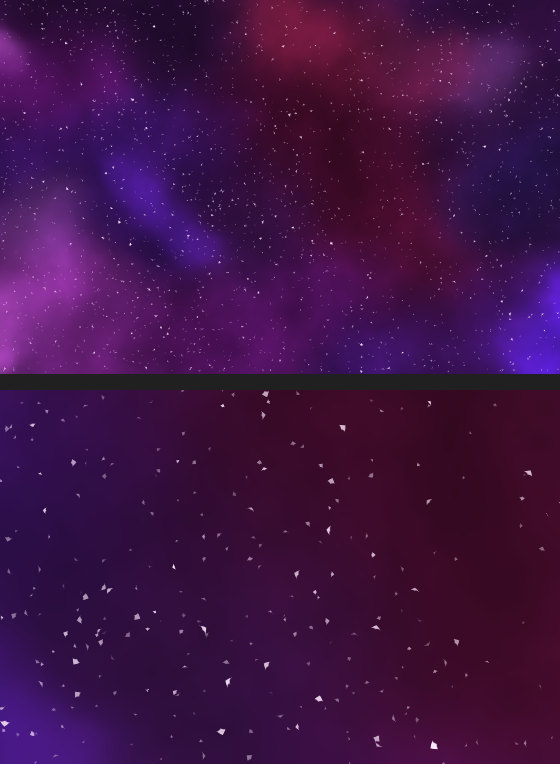
Top, the full canvas; bottom, a detail of the centre.
A Shadertoy shader for this texture:

```glsl
// A violet and crimson nebula sprinkled with small, sharp, chip-shaped stars.
// Soft capsule glows are blended by weight in a noise-warped space, shaded by
// gradient-noise clouds, then covered by several jittered grids of stars.

const vec3 GROUND   = vec3(0.19, 0.06, 0.25);
const vec3 SHADOW   = vec3(0.13, 0.045, 0.18);
const vec3 INDIGO   = vec3(0.18, 0.06, 0.34);
const vec3 NAVY     = vec3(0.15, 0.08, 0.31);
const vec3 VIOLET   = vec3(0.37, 0.13, 0.76);
const vec3 ELECTRIC = vec3(0.41, 0.14, 1.02);
const vec3 PURPLE   = vec3(0.35, 0.07, 0.40);
const vec3 ORCHID   = vec3(0.50, 0.18, 0.55);
const vec3 PINK     = vec3(0.88, 0.36, 0.96);
const vec3 MAUVE    = vec3(0.42, 0.21, 0.52);
const vec3 ROSE     = vec3(0.45, 0.13, 0.32);
const vec3 CRIMSON  = vec3(0.50, 0.11, 0.24);
const vec3 WINE     = vec3(0.30, 0.045, 0.16);
const vec3 MAROON   = vec3(0.21, 0.03, 0.12);
const vec3 STAR     = vec3(1.0, 0.92, 1.0);

const float GROUND_WEIGHT = 0.22;
const float WARP = 0.12;            // bending of the glows
const float CLOUD_SCALE = 3.6;
const float CLOUD_CONTRAST = 0.85;
const int   STAR_LAYERS = 4;
const float STAR_GRID = 21.0;       // cells per canvas height, coarsest layer
const float STAR_SIZE = 0.0036;     // half length in the coarsest layer
const float STAR_DENSITY = 0.33;

vec2 hash2(vec2 p) {
    vec3 q = fract(p.xyx * vec3(0.1031, 0.1030, 0.0973));
    q += dot(q, q.yzx + 33.33);
    return fract((q.xx + q.yz) * q.zy);
}

float gradientNoise(vec2 p) {
    vec2 i = floor(p), f = p - i;
    vec2 u = f * f * f * (f * (f * 6.0 - 15.0) + 10.0);
    vec2 e = vec2(0.0, 1.0);
    float a = dot(hash2(i + e.xx) * 2.0 - 1.0, f - e.xx);
    float b = dot(hash2(i + e.yx) * 2.0 - 1.0, f - e.yx);
    float c = dot(hash2(i + e.xy) * 2.0 - 1.0, f - e.xy);
    float d = dot(hash2(i + e.yy) * 2.0 - 1.0, f - e.yy);
    return mix(mix(a, b, u.x), mix(c, d, u.x), u.y);
}

float fbm(vec2 p) {
    float sum = 0.0, gain = 0.6;
    for (int i = 0; i < 5; i++) {
        sum += gain * gradientNoise(p);
        p = mat2(1.6, 1.2, -1.2, 1.6) * p + 17.3;
        gain *= 0.5;
    }
    return sum;
}

// Adds a colour, weighted by a Gaussian around the segment a-b
void glow(inout vec4 sum, vec2 p, vec2 a, vec2 b, float radius, vec3 colour) {
    vec2 ab = b - a;
    float t = clamp(dot(p - a, ab) / max(dot(ab, ab), 1e-5), 0.0, 1.0);
    float d = length(p - a - ab * t) / radius;
    sum += vec4(colour, 1.0) * exp(-d * d);
}

vec3 nebula(vec2 p) {
    vec2 q = p + WARP * vec2(fbm(p * 2.6 + 41.0), fbm(p * 2.6 + 73.0));
    vec4 sum = vec4(GROUND, 1.0) * GROUND_WEIGHT;
    // left side
    glow(sum, q, vec2(0.08, 0.22), vec2(0.24, 0.14), 0.15, ORCHID);
    glow(sum, q, vec2(0.28, 0.10), vec2(0.42, 0.12), 0.13, PURPLE);
    glow(sum, q, vec2(-0.02, 0.06), vec2(-0.01, 0.18), 0.055, PINK);
    glow(sum, q, vec2(0.08, 0.39), vec2(0.14, 0.44), 0.08, MAUVE * 0.8);
    glow(sum, q, vec2(0.34, 0.53), vec2(0.52, 0.34), 0.06, VIOLET);
    glow(sum, q, vec2(0.28, 0.42), vec2(0.40, 0.34), 0.08, INDIGO);
    glow(sum, q, vec2(0.05, 0.57), vec2(0.55, 0.64), 0.11, INDIGO);
    glow(sum, q, vec2(0.10, 0.76), vec2(0.20, 0.82), 0.12, PURPLE);
    glow(sum, q, vec2(0.00, 0.87), vec2(0.02, 0.87), 0.045, PINK * 0.85);
    glow(sum, q, vec2(0.22, 1.02), vec2(0.50, 0.88), 0.12, SHADOW);
    // crimson diagonal
    glow(sum, q, vec2(0.74, 0.94), vec2(0.95, 0.83), 0.10, CRIMSON);
    glow(sum, q, vec2(0.92, 0.74), vec2(1.16, 0.26), 0.16, WINE);
    glow(sum, q, vec2(0.68, 0.74), vec2(0.92, 0.46), 0.13, MAROON);
    glow(sum, q, vec2(1.05, 0.85), vec2(1.16, 0.82), 0.10, ROSE * 0.9);
    // right side and lower edge
    glow(sum, q, vec2(1.28, 0.78), vec2(1.31, 0.82), 0.07, MAUVE);
    glow(sum, q, vec2(1.20, 0.64), vec2(1.48, 0.78), 0.08, SHADOW);
    glow(sum, q, vec2(1.20, 1.00), vec2(1.50, 0.94), 0.08, GROUND);
    glow(sum, q, vec2(1.30, 0.45), vec2(1.46, 0.58), 0.13, NAVY);
    glow(sum, q, vec2(1.45, 0.06), vec2(1.52, 0.18), 0.09, ELECTRIC);
    glow(sum, q, vec2(1.00, 0.05), vec2(1.32, 0.14), 0.11, INDIGO * 1.25);
    glow(sum, q, vec2(0.62, 0.12), vec2(0.92, 0.20), 0.12, PURPLE);
    glow(sum, q, vec2(0.60, 0.30), vec2(0.72, 0.44), 0.12, GROUND);
    float cloud = fbm(p * CLOUD_SCALE + 2.0 * (q - p) + 9.0);
    return sum.rgb / sum.a * exp(CLOUD_CONTRAST * cloud);
}

// Coverage of one layer of bent, pointed, randomly turned chips
float stars(vec2 p, float grid, float size, float density, float seed) {
    vec2 cell = floor(p * grid), key = cell + seed;
    vec2 place = hash2(key), shape = hash2(key + 57.0), fate = hash2(key + 131.0);
    vec2 d = p - (cell + 0.2 + 0.6 * place) / grid;
    float angle = 6.2832 * shape.x, c = cos(angle), s = sin(angle);
    d = mat2(c, -s, s, c) * d;
    float rank = fate.y * fate.y;
    float reach = size * mix(0.5, 1.3, rank);
    d.y += 0.35 * d.x * d.x / reach;
    vec2 radii = reach * vec2(1.0, mix(0.35, 0.9, shape.y));
    float edge = (dot(abs(d) / radii, vec2(1.0)) - 1.0) * radii.y * 0.8;
    float cover = clamp(0.5 - edge * iResolution.y, 0.0, 1.0);
    return cover * step(fate.x, density) * mix(0.35, 1.0, max(rank, fract(place.x * 9.0)));
}

void mainImage(out vec4 fragColor, in vec2 fragCoord) {
    vec2 p = fragCoord / iResolution.y;
    vec3 colour = nebula(p);
    float crowd = clamp(1.0 + 1.8 * fbm(p * 3.0 + 88.0) - 0.3 * smoothstep(0.5, 0.9, p.x), 0.25, 1.7);
    for (int i = 0; i < STAR_LAYERS; i++) {
        float k = float(i), zoom = 1.0 + 0.4 * k;
        float light = stars(p, STAR_GRID * zoom, STAR_SIZE / sqrt(zoom), STAR_DENSITY * crowd, 211.0 * k);
        colour = mix(colour, STAR, light * (1.0 - 0.18 * k));
    }
    fragColor = vec4(colour, 1.0);
}
```
